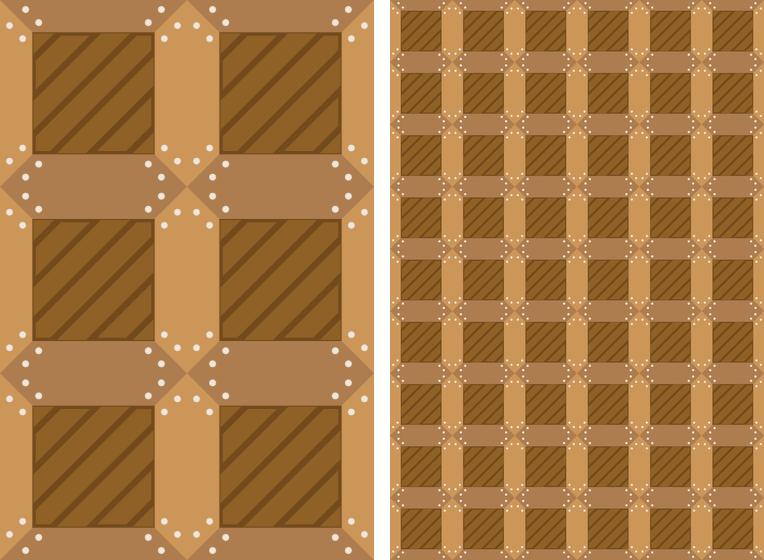
Left: one tile. Right: repeated 3 by 3.
A Shadertoy shader for this pattern:

```glsl
float inside(float dist, float pixel) {
    return clamp(0.5 - dist / pixel, 0.0, 1.0);
}

// Diagonal planks; every second one is inset from the panel edge
vec3 plankPanel(vec2 p, float edge, float pixel) {
    float plank = (p.x - p.y) / 0.203 + 0.5;
    float toGroove = abs(fract(plank + 0.5) - 0.5) * 0.203;
    float groove = inside((toGroove - 0.024) * 0.7071, pixel);
    float isOdd = mod(floor(plank), 2.0);
    float rim = inside(-edge - mix(0.018, 0.006, isOdd), pixel);
    return mix(vec3(0.56, 0.38, 0.15), vec3(0.45, 0.29, 0.11), max(groove, rim));
}

void mainImage(out vec4 fragColor, in vec2 fragCoord) {
    // Two crates across, three down
    vec2 p = fract(fragCoord / iResolution.xy * vec2(2.0, 3.0)) - 0.5;
    float pixel = 3.0 / iResolution.y;
    vec2 q = abs(p);
    vec2 folded = vec2(max(q.x, q.y), min(q.x, q.y));

    // Mitred frame: light uprights, darker rails
    float upright = inside((q.y - q.x) * 0.7071, pixel);
    vec3 color = mix(vec3(0.68, 0.49, 0.31), vec3(0.80, 0.59, 0.35), upright);

    float edge = folded.x - 0.327;
    color = mix(color, plankPanel(p, edge, pixel), inside(edge, pixel));

    // Nail pairs along both sides of each mitre
    for (int i = 0; i < 2; i++) {
        vec2 nail = vec2(0.449, 0.363) - 0.07 * float(i);
        float dist = length(folded - nail);
        color = mix(color, vec3(0.79, 0.68, 0.55), inside(dist - 0.0195, pixel));
        color = mix(color, vec3(0.94, 0.90, 0.85), inside(dist - 0.017, pixel));
    }
    fragColor = vec4(color, 1.0);
}
```
